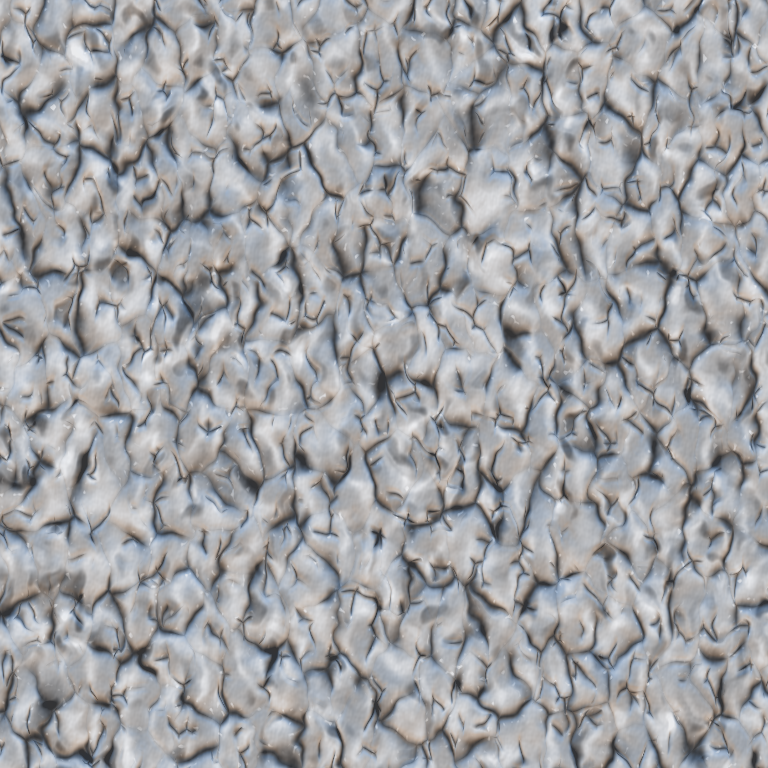
Write a WebGL 1 fragment shader that draws this texture.

```glsl
precision highp float;
// Lumpy, bark-like relief of upright nodules with short dark creases and pits.
// Warped cells give the creases, noise gives pits and pale ridges,
// and the vertical slope tints upper faces blue and lower faces brown.
uniform vec2 u_resolution;

float hash(vec2 p) {
  vec3 q = fract(p.xyx * 0.1031);
  q += dot(q, q.yzx + 33.33);
  return fract((q.x + q.y) * q.z);
}

vec2 hash2(vec2 p) {
  return vec2(hash(p), hash(p + 57.3));
}

float corner(vec2 cell, vec2 offset) {
  return dot(hash2(cell) * 2.0 - 1.0, offset);
}

// Gradient noise around 0.5.
float noise(vec2 p) {
  vec2 i = floor(p), f = fract(p), e = vec2(1.0, 0.0);
  vec2 s = f * f * f * (f * (f * 6.0 - 15.0) + 10.0);
  float low = mix(corner(i, f), corner(i + e, f - e), s.x);
  float high = mix(corner(i + e.yx, f - e.yx), corner(i + 1.0, f - 1.0), s.x);
  return 0.5 + 0.8 * mix(low, high, s.y);
}

// Gap between the nearest and second nearest cell centre: zero on a border.
float borderGap(vec2 p) {
  vec2 cell = floor(p), f = fract(p);
  float nearest = 8.0, second = 8.0;
  for (int y = -1; y <= 1; y++) {
    for (int x = -1; x <= 1; x++) {
      vec2 o = vec2(float(x), float(y));
      float d = length(o + hash2(cell + o) - f);
      second = min(second, max(nearest, d));
      nearest = min(nearest, d);
    }
  }
  return second - nearest;
}

vec2 warp(vec2 uv) {
  vec2 broad = vec2(noise(uv * 14.0), noise(uv * 14.0 + 31.7)) - 0.5;
  vec2 fine = vec2(noise(uv * 45.0 + 9.1), noise(uv * 45.0 + 71.3)) - 0.5;
  return uv + broad * 0.028 + fine * 0.012;
}

// Crease depth, 0 on the nodules and about 1 in the deepest cracks.
float creaseDepth(vec2 p) {
  float broken = smoothstep(0.35, 0.68, noise(p * vec2(25.0, 17.0) + 13.0));
  float cracks = exp(-4.5 * borderGap(p * vec2(21.0, 12.5))) * mix(0.3, 1.0, broken);
  float gaps = smoothstep(0.42, 0.7, noise(p * vec2(36.0, 26.0) + 23.0));
  float clefts = exp(-4.0 * borderGap(p * vec2(41.0, 26.0) + 5.0)) * gaps;
  return max(cracks, 0.8 * clefts);
}

float swell(vec2 p) {
  return noise(p * vec2(24.0, 15.0) + 41.0);
}

// Fine rough skin, stretched upright.
float grain(vec2 uv) {
  float sum = 0.0, weight = 0.5;
  vec2 p = uv * vec2(75.0, 50.0);
  for (int i = 0; i < 3; i++) {
    sum += weight * noise(p);
    p = p * 1.8 + 17.0;
    weight *= 0.7;
  }
  return sum;
}

void main() {
  vec2 uv = gl_FragCoord.xy / min(u_resolution.x, u_resolution.y);
  vec2 p = warp(uv);
  float crease = creaseDepth(p);

  // Slope of the relief along y, positive on faces turned upward.
  vec2 above = warp(uv + vec2(0.0, 0.006)), below = warp(uv - vec2(0.0, 0.006));
  float slope = creaseDepth(above) - creaseDepth(below);
  slope += 1.1 * (swell(below) - swell(above));
  slope = clamp(slope * 2.0, -1.0, 1.0);

  // Round pits and pale knobs, strongest in scattered upright patches.
  float pitted = smoothstep(0.4, 0.65, noise(uv * vec2(11.0, 7.0) + 4.6));
  float lump = noise(p * vec2(44.0, 31.0) + 19.0);
  float pit = smoothstep(0.58, 0.82, lump) * mix(0.4, 1.0, pitted);
  float knob = (1.0 - smoothstep(0.22, 0.45, lump)) * mix(0.3, 1.0, pitted);

  // Pale ridges follow the middle contour of a smooth noise.
  float contour = noise(p * vec2(25.0, 15.0) + 83.0) - 0.5;
  float ridge = exp(-55.0 * contour * contour);
  ridge *= mix(0.45, 1.0, smoothstep(0.3, 0.65, noise(uv * 24.0 + 3.0)));

  // Brightness: body, ridges, knobs, creases, pits, then the embossed skin.
  float skin = grain(uv) - grain(uv + vec2(-0.0012, 0.0025));
  float tone = 0.645 + (0.2 * ridge + 0.12 * knob) * (1.0 - crease);
  tone -= 0.4 * smoothstep(0.15, 1.0, crease) + 0.27 * pit;
  tone += 0.16 * skin + 0.02 * slope;

  // Small bright flakes along the crease rims.
  float rim = smoothstep(0.15, 0.35, crease) * (1.0 - smoothstep(0.45, 0.75, crease));
  tone += 0.16 * rim * smoothstep(0.66, 0.9, noise(uv * vec2(150.0, 125.0)));
  tone = clamp(tone, 0.2, 0.92);

  // Blue above and brown below, fading out in the whites.
  float tint = slope + 0.8 * (noise(uv * vec2(22.0, 16.0) + 61.0) - 0.5);
  float strength = smoothstep(0.1, 0.45, tone) * (1.0 - 0.75 * smoothstep(0.68, 0.88, tone));
  vec3 cool = vec3(-0.06, 0.0, 0.07), warm = vec3(0.05, -0.005, -0.055);
  vec3 colour = tone + vec3(-0.004, 0.0, 0.01);
  colour += strength * (cool * max(tint, 0.0) + warm * max(-tint, 0.0));
  gl_FragColor = vec4(clamp(colour, 0.0, 1.0), 1.0);
}
```
